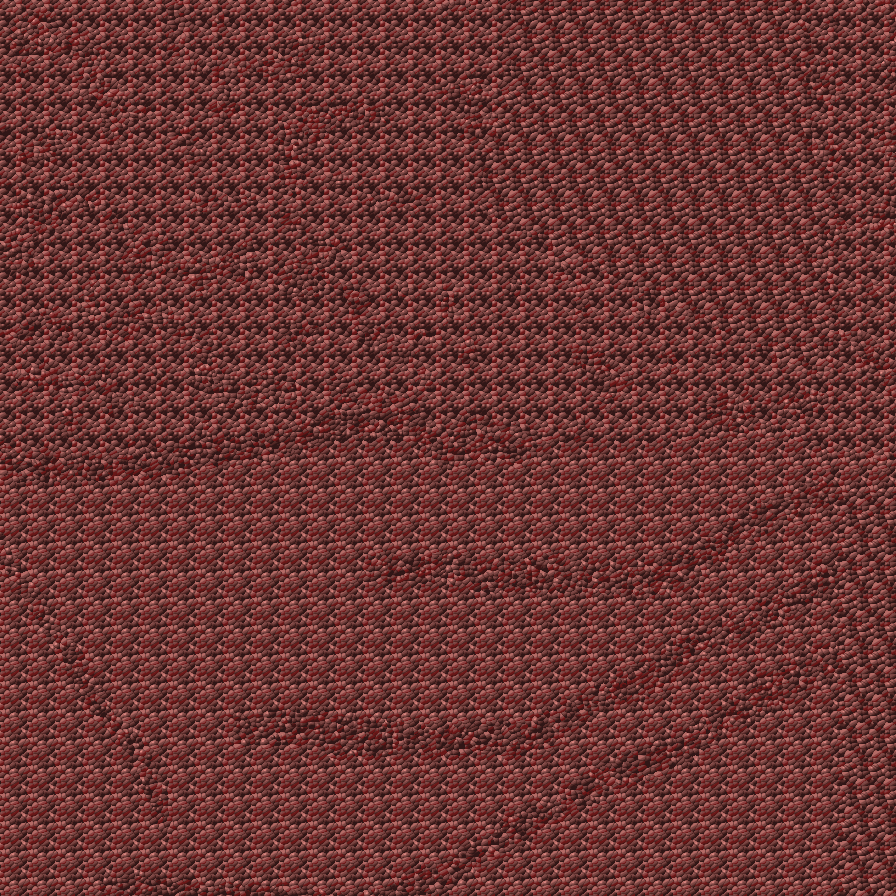
Reproduce this pattern procedurally as a Shadertoy shader.

```glsl
float hash(vec2 p) {
    return fract(sin(dot(p, vec2(127.1, 311.7))) * 43758.5453);
}

float noise(vec2 p) {
    vec2 i = floor(p), f = fract(p);
    f = f * f * (3.0 - 2.0 * f);
    return mix(mix(hash(i), hash(i + vec2(1, 0)), f.x),
               mix(hash(i + vec2(0, 1)), hash(i + vec2(1, 1)), f.x), f.y);
}

// Bent streaks that break up the regular tiling
float streaks(vec2 p) {
    float wobble = 0.016 * (noise(p * 26.0) - 0.5);
    float crest = 0.475 + 0.055 * smoothstep(0.1, 0.45, p.x) - 0.03 * smoothstep(0.45, 0.5, p.x) + wobble;
    float s = (1.0 - smoothstep(0.008, 0.020, abs(p.y - crest))) * step(p.x, 0.6);
    for (int i = 0; i < 3; i++) {
        vec2 elbow = vec2(0.73, 0.35) - float(i) * vec2(0.15, 0.18);
        float x = p.x - elbow.x;
        float y = elbow.y + 0.55 * max(x, 0.0) + 0.05 * max(-x, 0.0) + wobble;
        float span = step(-0.32, x) * step(p.x, 0.93);
        s = max(s, span * (1.0 - smoothstep(0.009, 0.022, abs(p.y - y))));
    }
    float scratch = abs(p.y - 0.39 + 1.6 * p.x + 2.0 * wobble);
    return max(s, 0.45 * step(p.x, 0.19) * (1.0 - smoothstep(0.014, 0.024, scratch)));
}

// Regions: 0 plain, 1 rows, 2 staggered
float region(vec2 p) {
    float ragged = 0.05 * (noise(p * 14.0) - 0.5);
    if (p.x > 0.935 && p.y < 0.45) return 2.0;
    if (p.y < 0.5 + ragged) return 0.0;
    float diagonal = 0.76 - 0.5 * (p.x - 0.55);
    return p.x + ragged > 0.55 && p.y > diagonal && p.x < 0.91 + ragged ? 2.0 : 1.0;
}

// Repeating key of a pebble: xy is its place in the tile, z its tone shift
vec3 pebbleKey(vec2 cell) {
    vec2 p = (cell + 0.5) / 160.0;
    float kind = region(p);
    float streak = streaks(p);
    vec2 key = mod(cell, 5.0);
    float tone = 0.01 - 0.10 * streak;
    if (kind > 1.5) {
        key = mod(cell + vec2(2.0 * mod(floor(cell.y / 5.0), 2.0), 0), 5.0);
        tone -= 0.04;
    } else if (kind > 0.5) {
        tone -= key.y < 1.5 ? 0.08 : 0.0;
        // Loose pebbles that do not repeat
        if (noise(p * 40.0) > 0.7) key = cell;
    }
    if (streak > 0.4) key = cell;
    return vec3(key + (kind + 3.0) * vec2(17, 31), tone);
}

vec3 stoneRamp(float t) {
    vec3 c = mix(vec3(0.19, 0.085, 0.085), vec3(0.33, 0.16, 0.15), smoothstep(0.08, 0.36, t));
    c = mix(c, vec3(0.48, 0.27, 0.26), smoothstep(0.36, 0.60, t));
    return mix(c, vec3(0.71, 0.42, 0.40), smoothstep(0.68, 1.0, t));
}

vec3 redRamp(float t) {
    vec3 c = mix(vec3(0.24, 0.08, 0.08), vec3(0.42, 0.09, 0.09), smoothstep(0.05, 0.35, t));
    return mix(c, vec3(0.56, 0.25, 0.25), smoothstep(0.45, 0.8, t));
}

void mainImage(out vec4 fragColor, in vec2 fragCoord) {
    // 32 tiles each way, five pebbles to a tile side
    vec2 p = fragCoord / iResolution.xy * 160.0;
    vec2 home = floor(p);
    float nearest = 9.0, second = 9.0;
    vec2 offset = vec2(0);
    vec3 pebble = vec3(0);

    for (int y = -1; y <= 1; y++)
    for (int x = -1; x <= 1; x++) {
        vec2 cell = home + vec2(x, y);
        vec3 key = pebbleKey(cell);
        vec2 site = 0.05 + 0.9 * vec2(hash(key.xy), hash(key.xy + vec2(7.3, 1.9)));
        vec2 d = p - cell - site;
        // Each pebble is a lens with its own tilt
        float tilt = 2.4 * (hash(key.xy + 2.9) - 0.5);
        vec2 along = vec2(cos(tilt), sin(tilt));
        float dist = length(vec2(0.8 * dot(d, along), 1.3 * dot(d, vec2(-along.y, along.x))));
        if (dist < nearest) {
            second = nearest;
            nearest = dist;
            offset = d;
            pebble = key;
        } else {
            second = min(second, dist);
        }
    }

    // Relief lit from the upper left, with soft seams
    float slope = dot(offset, vec2(-0.5, 0.87));
    float tone = 0.54 + 0.95 * slope + pebble.z;
    tone += 0.44 * (hash(pebble.xy + 3.7) - 0.5);
    tone *= mix(0.6, 1.0, smoothstep(0.0, 0.3, second - nearest));

    // Some pebbles are sunken pits
    tone -= 0.3 * step(0.88, hash(pebble.xy + 8.6)) * (1.0 - smoothstep(0.2, 0.6, nearest));

    // Red glaze on the lower flank of some pebbles
    float red = step(hash(pebble.xy + 11.9), 0.4) * smoothstep(0.2, 0.0, slope);
    vec3 color = mix(stoneRamp(tone), redRamp(tone + 0.12), red);

    // Small glints on the upper faces
    float glint = 1.0 - smoothstep(0.06, 0.32, length(offset - vec2(-0.1, 0.2)));
    color += vec3(0.22, 0.15, 0.14) * glint * step(0.75, hash(pebble.xy + 5.1));
    fragColor = vec4(color, 1.0);
}
```
